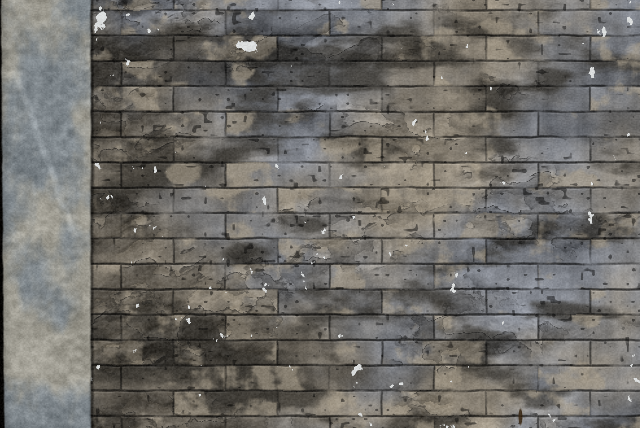
Give the GLSL for this texture, as a Shadertoy shader.

```glsl
// Weathered wall of long grey blocks in running bond beside a pale stone pier.
// Courses come from floor/fract; value noise adds soot, runs, flaking and grain.
// Lengths are in canvas heights, so the layout holds at any size.

float hash(vec2 p) {
    return fract(sin(dot(p, vec2(127.1, 311.7))) * 43758.55);
}

float noise(vec2 p) {
    vec2 i = floor(p), f = fract(p);
    f = f * f * (3.0 - 2.0 * f);
    return mix(mix(hash(i), hash(i + vec2(1, 0)), f.x),
               mix(hash(i + vec2(0, 1)), hash(i + vec2(1, 1)), f.x), f.y);
}

float fbm(vec2 p) {
    float sum = 0.0, amp = 0.5;
    for (int i = 0; i < 5; i++) {
        sum += amp * noise(p);
        p = mat2(1.6, 1.2, -1.2, 1.6) * p + 7.3;
        amp *= 0.5;
    }
    return sum / 0.97;
}

// Soft round region centred at c with radii r
float blob(vec2 p, vec2 c, vec2 r) {
    vec2 d = (p - c) / r;
    return exp(-dot(d, d));
}

vec3 wall(vec2 p, float px) {
    // Running bond with slightly ragged joints
    vec2 q = p + 0.005 * (vec2(fbm(p * 22.0), fbm(p * 22.0 + 40.0)) - 0.5);
    vec2 cell = vec2((q.x - 0.527) / 0.2435, (0.9767 - q.y) / 0.0593);
    float course = floor(cell.y);
    cell.x += 0.5 * mod(course, 2.0);
    vec2 id = vec2(floor(cell.x), course);
    vec2 f = fract(cell);
    vec2 edge = min(f, 1.0 - f) * vec2(0.2435, 0.0593);

    // Soot gathers at the upper and lower left, lighter wall to the right
    float soot = 0.85 * blob(p, vec2(0.33, 0.86), vec2(0.28, 0.2))
               + 0.65 * blob(p, vec2(0.4, 0.62), vec2(0.28, 0.14))
               + 0.8 * blob(p, vec2(0.38, 0.12), vec2(0.38, 0.2))
               + 0.45 * blob(p, vec2(0.75, 0.88), vec2(0.28, 0.05))
               + 0.4 * blob(p, vec2(1.36, 0.45), vec2(0.16, 0.09));
    float cloud = fbm(p * vec2(4.0, 7.0) + 3.0);
    float mottle = fbm(p * vec2(13.0, 24.0) + id * 3.7);
    float runs = fbm(p * vec2(36.0, 4.0) + vec2(0.0, course * 2.3));
    float tone = 0.505 + 0.09 * (hash(id) - 0.5) + 0.28 * (cloud - 0.5)
               + 0.24 * (mottle - 0.5) + 0.16 * (runs - 0.5) - 0.13 * soot;

    // Cool slate on the right, brown on the left and in patches
    float warm = smoothstep(0.35, 0.65, fbm(p * 3.0 + 17.0) + 0.15 * soot
               + 0.15 * blob(p, vec2(1.3, 0.1), vec2(0.4, 0.2)) - 0.04);
    vec3 col = tone * mix(vec3(0.97, 1.0, 1.06), vec3(1.06, 1.0, 0.9), warm);

    // Black grime, pooled below some joints
    float grime = fbm(p * vec2(7.0, 15.0) + 60.0) + 0.17 * soot
                + 0.06 * smoothstep(0.4, 0.0, f.y);
    col = mix(col, vec3(0.21, 0.2, 0.18), 0.72 * smoothstep(0.56, 0.76, grime));

    // Buff plaster exposed in streaked bands
    float buff = fbm(p * vec2(9.0, 13.0) + id * 1.9 + 90.0) + 0.2 * (runs - 0.5)
               + 0.1 * blob(p, vec2(0.95, 0.6), vec2(0.28, 0.16));
    col = mix(col, vec3(0.65, 0.61, 0.54), 0.65 * smoothstep(0.6, 0.72, buff));

    // Flaked skin: raised rims lit from above
    vec2 s = p * vec2(19.0, 30.0) + 2.0 * fbm(p * 9.0);
    float skin = fbm(s);
    float relief = skin - fbm(s + vec2(-0.05, 0.14));
    float patches = smoothstep(0.5, 0.64, fbm(p * vec2(5.0, 10.0) + 31.0) + 0.13 * soot);
    float flake = patches * smoothstep(0.5, 0.54, skin);
    float rim = patches * smoothstep(0.035, 0.0, abs(skin - 0.51));
    col *= 1.0 - 0.2 * flake;
    col *= 1.0 - rim * (0.28 + 3.0 * clamp(relief, -0.12, 0.12));
    col += relief * (0.12 + 0.35 * patches);

    // Small pits, more common in the sooty zones
    float pit = noise(p * vec2(75.0, 95.0)) + 0.25 * (cloud - 0.5) + 0.05 * soot;
    col *= 1.0 - 0.45 * smoothstep(0.86, 0.96, pit);

    // Thin dark joints with a pale lower lip, worn away in places
    float wear = smoothstep(0.25, 0.6, fbm(p * 18.0 + 11.0));
    float bed = 1.0 - smoothstep(0.0007, 0.0022 + px, edge.y);
    float head = 1.0 - smoothstep(0.0005, 0.0018 + px, edge.x);
    float lip = smoothstep(0.03, 0.06, f.y) * smoothstep(0.12, 0.07, f.y);
    col += 0.06 * lip * wear;
    col *= 1.0 - max(bed * 0.6, head * 0.5) * (0.3 + 0.7 * wear);

    // Chipped white lime near the top
    float lime = fbm(p * vec2(34.0, 28.0) + 5.0) + 0.28 * max(
        blob(p, vec2(0.25, 0.94), vec2(0.05, 0.05)),
        max(blob(p, vec2(0.58, 0.89), vec2(0.04, 0.02)),
            blob(p, vec2(1.41, 0.92), vec2(0.04, 0.04))));
    col = mix(col, vec3(0.86, 0.87, 0.87), smoothstep(0.79, 0.82, lime));

    // Rust run at the foot
    float rust = blob(p, vec2(1.216, 0.026), vec2(0.005, 0.02));
    return mix(col, vec3(0.2, 0.13, 0.05), 0.85 * smoothstep(0.25, 0.6, rust));
}

vec3 pier(vec2 p) {
    float cloud = fbm(p * vec2(9.0, 6.0) + 21.0);
    float speck = fbm(p * vec2(60.0, 75.0));
    float cool = smoothstep(0.4, 0.65, cloud + 0.12 * blob(p, vec2(0.14, 0.6), vec2(0.09, 0.35)));
    vec3 col = mix(vec3(0.62, 0.61, 0.57), vec3(0.49, 0.52, 0.54), cool);
    col += 0.2 * (speck - 0.5) + 0.14 * (fbm(p * 22.0) - 0.5);
    // Pale slanting scrape
    float scrape = abs(p.x - 0.04 - 0.36 * (0.82 - p.y) + 0.012 * (fbm(p * 15.0) - 0.5));
    col += 0.08 * smoothstep(0.013, 0.002, scrape) * smoothstep(0.4, 0.5, p.y) * smoothstep(0.86, 0.8, p.y);
    return col * (1.0 - 0.18 * smoothstep(0.03, 0.0, p.x));
}

void mainImage(out vec4 fragColor, in vec2 fragCoord) {
    vec2 p = fragCoord / iResolution.y;
    float px = 1.0 / iResolution.y;
    float ragged = 0.004 * (fbm(p * 30.0) - 0.5);
    float side = p.x - 0.213 + ragged;
    vec3 col = mix(pier(p), wall(p, px), smoothstep(-px, px, side));
    // Shadow beside the pier and dark gap at the far left
    col *= 1.0 - 0.5 * smoothstep(0.007, 0.0, abs(side - 0.002));
    float gap = p.x - 0.009 + 0.007 * p.y + ragged;
    col = mix(vec3(0.02, 0.015, 0.01), col, smoothstep(-px, px + 0.001, gap));
    col += 0.07 * (noise(p * 330.0) - 0.5);
    fragColor = vec4(clamp(col, 0.0, 1.0), 1.0);
}
```
